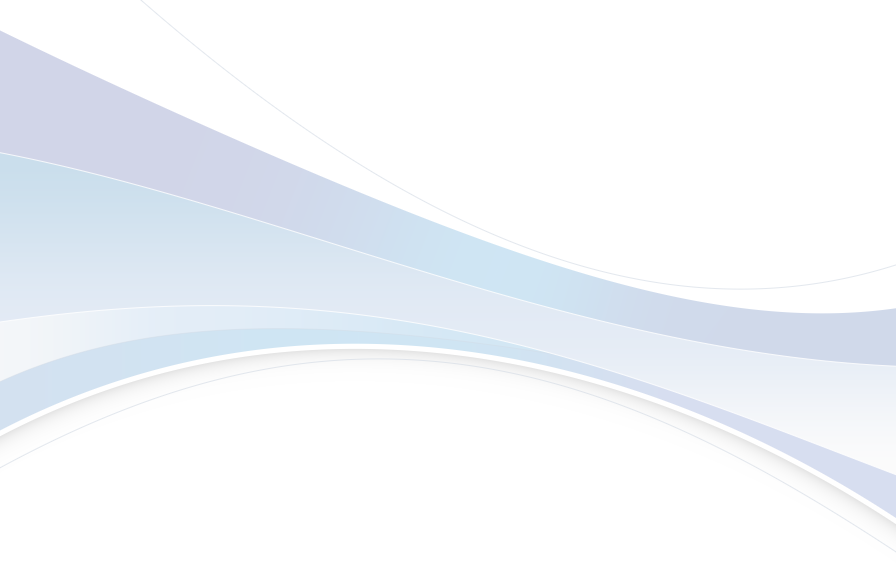
Give the GLSL for this background, as a Shadertoy shader.

```glsl
// Pale blue and lavender ribbons sweeping across white, with hairline curves and a soft shadow.

// Curve heights at x = 0, 1/4, 1/2, 3/4 and 1, as fractions of the canvas height
const float RIBBON_TOP[5]   = float[5](0.947, 0.766, 0.604, 0.484, 0.463);
const float RIBBON_SEAM[5]  = float[5](0.734, 0.634, 0.514, 0.413, 0.362);
const float VEIL_BOTTOM[5]  = float[5](0.439, 0.4675, 0.427, 0.319, 0.173);
const float SHEEN_BOTTOM[5] = float[5](0.335, 0.425, 0.4085, 0.3455, 0.238);
const float BASE_BOTTOM[5]  = float[5](0.250, 0.382, 0.392, 0.297, 0.0975);
const float LOWER_HAIR[5]   = float[5](0.185, 0.3415, 0.368, 0.258, 0.0385);
const float UPPER_HAIR[5]   = float[5](1.230, 0.880, 0.628, 0.504, 0.5385);

const vec3 WHITE     = vec3(1.0);
const vec3 LAVENDER  = vec3(0.82, 0.835, 0.91);
const vec3 PERIWINKLE = vec3(0.845, 0.87, 0.94);
const vec3 SKY       = vec3(0.81, 0.90, 0.955);
const vec3 STEEL     = vec3(0.79, 0.87, 0.925);
const vec3 MIST      = vec3(0.89, 0.92, 0.96);
const vec3 PEARL     = vec3(0.955, 0.965, 0.975);
const vec3 HAIR      = vec3(0.82, 0.85, 0.89);

const float HAIR_WIDTH = 0.0018;
const float RIM_WIDTH = 0.009;
const float SHADOW_REACH = 0.014;
const float SHADOW_DEPTH = 0.11;

// Quartic through five evenly spaced heights
float curve(float x, float h[5]) {
    float s = 4.0 * x;
    float d1 = h[1] - h[0];
    float d2 = h[2] - 2.0 * h[1] + h[0];
    float d3 = h[3] - 3.0 * h[2] + 3.0 * h[1] - h[0];
    float d4 = h[4] - 4.0 * h[3] + 6.0 * h[2] - 4.0 * h[1] + h[0];
    return h[0] + s * (d1 + (s - 1.0) / 2.0 * (d2 + (s - 2.0) / 3.0 * (d3 + (s - 3.0) / 4.0 * d4)));
}

// Approximate signed distance, positive above the curve
float above(vec2 uv, float h[5]) {
    const float STEP = 0.004;
    float aspect = iResolution.x / iResolution.y;
    float slope = (curve(uv.x + STEP, h) - curve(uv.x - STEP, h)) / (2.0 * STEP * aspect);
    return (uv.y - curve(uv.x, h)) / sqrt(1.0 + slope * slope);
}

// Antialiased coverage of the side where d is positive
float fill(float d) {
    return clamp(0.5 + d * iResolution.y, 0.0, 1.0);
}

// Antialiased coverage of a thin line
float stroke(float d, float width) {
    return clamp(fill(d + 0.5 * width) - fill(d - 0.5 * width), 0.0, 1.0);
}

// Bell-shaped weight for horizontal highlights
float bell(float x, float center, float width) {
    float t = (x - center) / width;
    return exp(-t * t);
}

void mainImage(out vec4 fragColor, in vec2 fragCoord) {
    vec2 uv = fragCoord / iResolution.xy;
    float top = above(uv, RIBBON_TOP);
    float seam = above(uv, RIBBON_SEAM);
    float veil = above(uv, VEIL_BOTTOM);
    float sheen = above(uv, SHEEN_BOTTOM);
    float base = above(uv, BASE_BOTTOM);

    // Ribbon colours
    float slanted = uv.x - 0.25 * (uv.y - 0.55);
    vec3 ribbonColor = mix(LAVENDER, SKY, bell(slanted, 0.56, 0.21));
    ribbonColor = mix(ribbonColor, vec3(0.815, 0.855, 0.92), 0.8 * smoothstep(0.6, 0.85, uv.x));
    vec3 veilColor = mix(MIST, STEEL, smoothstep(0.42, 0.74, uv.y));
    veilColor = mix(veilColor, vec3(0.985), 1.0 - smoothstep(0.17, 0.45, uv.y));
    vec3 sheenColor = mix(PEARL, MIST + vec3(0.0, 0.01, 0.01), smoothstep(0.0, 0.22, uv.x));
    sheenColor = mix(sheenColor, SKY, 0.8 * smoothstep(0.2, 0.6, uv.x));
    vec3 baseColor = mix(PERIWINKLE - vec3(0.015, -0.01, 0.0), SKY, bell(uv.x, 0.4, 0.28));
    baseColor = mix(baseColor, PERIWINKLE, smoothstep(0.55, 0.8, uv.x));

    // Shadow and white rim under the ribbons
    float drop = max(-base - RIM_WIDTH, 0.0);
    vec3 color = WHITE - SHADOW_DEPTH * exp(-drop / SHADOW_REACH);
    color = mix(color, HAIR, 0.6 * stroke(above(uv, LOWER_HAIR), HAIR_WIDTH));
    color = mix(color, WHITE, fill(base + RIM_WIDTH));

    // Ribbons from bottom to top
    color = mix(color, baseColor, fill(base));
    color = mix(color, sheenColor, fill(sheen));
    color = mix(color, HAIR, 0.4 * stroke(sheen, HAIR_WIDTH));
    color = mix(color, veilColor, fill(veil));
    color = mix(color, WHITE, 0.8 * stroke(veil, HAIR_WIDTH));
    color = mix(color, ribbonColor, fill(seam));
    color = mix(color, WHITE, 0.8 * stroke(seam, HAIR_WIDTH));

    // Open white above, with its hairline
    color = mix(color, WHITE, fill(top));
    color = mix(color, HAIR, 0.6 * stroke(above(uv, UPPER_HAIR), HAIR_WIDTH));
    fragColor = vec4(color, 1.0);
}
```
